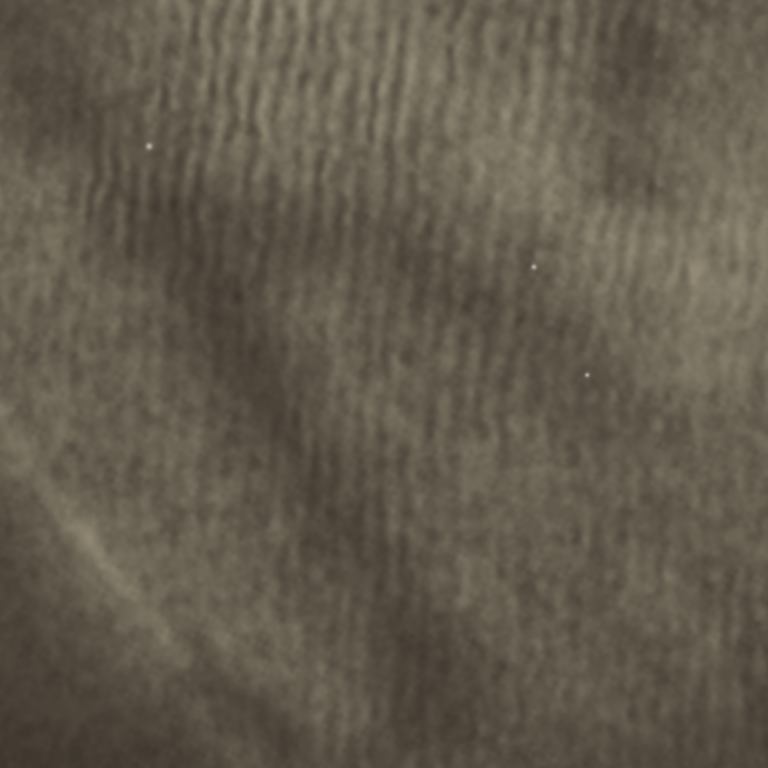
Write a three.js fragment shader that draws this texture.

```glsl
// Soft, worn ribbed cloth in dim light: broad folds shade the sheet,
// fine near-vertical ribs broken into beads run over it, and blurred
// grain plus a few pale lint specks finish the surface.

#define DARK vec3(0.285, 0.255, 0.215)
#define LIGHT vec3(0.525, 0.495, 0.420)
#define LINT vec3(0.80, 0.79, 0.75)
#define RIB_COUNT 33.0
#define RIB_DEPTH 0.25
#define GRAIN_DEPTH 0.50
#define MOTTLE_DEPTH 0.46
#define BASE_TONE 0.47
#define SPECKS 3
#define SPECK_RADIUS 0.0045

varying vec2 vUv;

float hash(vec2 p) {
  return fract(sin(dot(p, vec2(127.1, 311.7))) * 43758.5453);
}

float noise(vec2 p) {
  vec2 cell = floor(p);
  vec2 f = fract(p);
  f = f * f * (3.0 - 2.0 * f);
  float low = mix(hash(cell), hash(cell + vec2(1.0, 0.0)), f.x);
  float high = mix(hash(cell + vec2(0.0, 1.0)), hash(cell + vec2(1.0)), f.x);
  return mix(low, high, f.y);
}

vec2 turn(vec2 p) {
  return mat2(0.8, 0.6, -0.6, 0.8) * p;
}

float fbm(vec2 p) {
  float sum = 0.0;
  float gain = 0.5;
  for (int i = 0; i < 4; i++) {
    sum += gain * noise(p);
    p = 2.0 * turn(p) + 7.3;
    gain *= 0.5;
  }
  return sum / 0.9375;
}

// Round soft area of light or shade
float patchAt(vec2 p, vec2 centre, float radius) {
  vec2 d = (p - centre) / radius;
  return exp(-dot(d, d));
}

// Soft crease along the segment from a to b
float crease(vec2 p, vec2 a, vec2 b, float width) {
  vec2 ab = b - a;
  float along = clamp(dot(p - a, ab) / dot(ab, ab), 0.0, 1.0);
  float d = length(p - a - ab * along) / width;
  return exp(-d * d);
}

// Broad light and shade of the draped sheet
float foldTone(vec2 p) {
  vec2 q = p + 0.04 * (vec2(fbm(p * 5.0), fbm(p * 5.0 + 31.0)) - 0.5);
  float tone = BASE_TONE;

  // Lit areas
  tone += 0.25 * patchAt(q, vec2(0.42, 1.00), 0.25);
  tone += 0.26 * patchAt(q, vec2(0.70, 0.78), 0.14);
  tone += 0.36 * patchAt(q, vec2(0.97, 0.66), 0.20);
  tone += 0.18 * patchAt(q, vec2(0.03, 0.72), 0.14);
  tone += 0.10 * patchAt(q, vec2(0.25, 0.27), 0.16);

  // Long diagonal crease, its parts joined without darker knots
  float valley = 0.36 * crease(q, vec2(0.00, 0.97), vec2(0.22, 0.72), 0.095);
  valley = max(valley, 0.40 * crease(q, vec2(0.22, 0.72), vec2(0.42, 0.38), 0.065));
  valley = max(valley, 0.34 * crease(q, vec2(0.42, 0.38), vec2(0.56, 0.08), 0.075));
  // Shallow crease across the middle
  float hollow = 0.26 * crease(q, vec2(0.28, 0.70), vec2(0.52, 0.69), 0.085);
  hollow = max(hollow, 0.27 * crease(q, vec2(0.52, 0.67), vec2(0.78, 0.47), 0.095));
  tone -= max(valley, hollow) + 0.35 * min(valley, hollow);
  tone -= 0.34 * crease(q, vec2(0.81, 1.05), vec2(0.82, 0.78), 0.055);

  // Narrow raised ridge, with the sheet falling into shade below it
  float below = dot(q - vec2(0.0, 0.45), vec2(-0.8, -0.6));
  tone -= 0.36 * smoothstep(-0.02, 0.13, below);
  tone += 0.30 * crease(p, vec2(-0.02, 0.48), vec2(0.11, 0.30), 0.018);
  tone += 0.24 * crease(p, vec2(0.11, 0.30), vec2(0.24, 0.14), 0.014);
  tone -= 0.30 * crease(q, vec2(0.26, 0.13), vec2(0.37, 0.04), 0.035);

  // Dim lower edge, darkest at the right corner
  tone -= 0.16 * (1.0 - smoothstep(0.0, 0.20, p.y));
  tone -= 0.24 * patchAt(q, vec2(1.0, 0.0), 0.20);
  return tone;
}

// Wavy ribs, strongest at the top centre and broken into short beads
float ribs(vec2 p) {
  float lean = 0.03 * p.y + 0.055 * p.y * p.y;
  float wobble = 0.030 * noise(p * 4.0) + 0.012 * noise(p * vec2(30.0, 26.0));
  float wave = sin(6.28318 * RIB_COUNT * (p.x - lean + wobble));
  float bead = 0.1 + 1.5 * noise(turn(p) * vec2(44.0, 40.0) + 5.0);
  float top = smoothstep(0.62, 0.95, p.y) * smoothstep(0.08, 0.20, p.x);
  top *= 1.0 - smoothstep(0.68, 0.82, p.x);
  float zone = 0.36 + 0.75 * top;
  zone *= smoothstep(0.0, 0.20, dot(p - vec2(0.0, 0.40), vec2(0.8, 0.6)));
  zone *= 1.0 - 0.7 * patchAt(p, vec2(0.0, 1.0), 0.25);
  zone *= 0.4 + 1.1 * noise(p * 6.0 + 17.0);
  return wave * bead * zone;
}

// Blurred fibre grain in turned layers, so that no grid shows
float grain(vec2 p) {
  float coarse = noise(turn(p) * 62.0) + noise(p * vec2(84.0, 60.0) + 19.0) - 1.0;
  float fine = noise(turn(turn(p)) * 135.0 + 43.0) - 0.5;
  return 0.45 * coarse + 0.35 * fine;
}

void main() {
  float tone = foldTone(vUv) + RIB_DEPTH * ribs(vUv);
  float lit = 0.55 + 0.45 * smoothstep(0.0, 0.5, tone);
  tone += lit * GRAIN_DEPTH * grain(vUv);
  tone += lit * MOTTLE_DEPTH * (fbm(vUv * 13.0) - 0.5);
  vec3 colour = mix(DARK, LIGHT, clamp(tone, -0.15, 1.2));

  // Lint specks
  for (int i = 0; i < SPECKS; i++) {
    float id = float(i) + 1.0;
    vec2 centre = vec2(hash(vec2(id, 3.0)), hash(vec2(id, 8.0)));
    float size = SPECK_RADIUS * (0.6 + 0.4 * hash(vec2(id, 14.0)));
    colour = mix(colour, LINT, 0.8 * patchAt(vUv, centre, size));
  }
  gl_FragColor = vec4(colour, 1.0);
}
```
